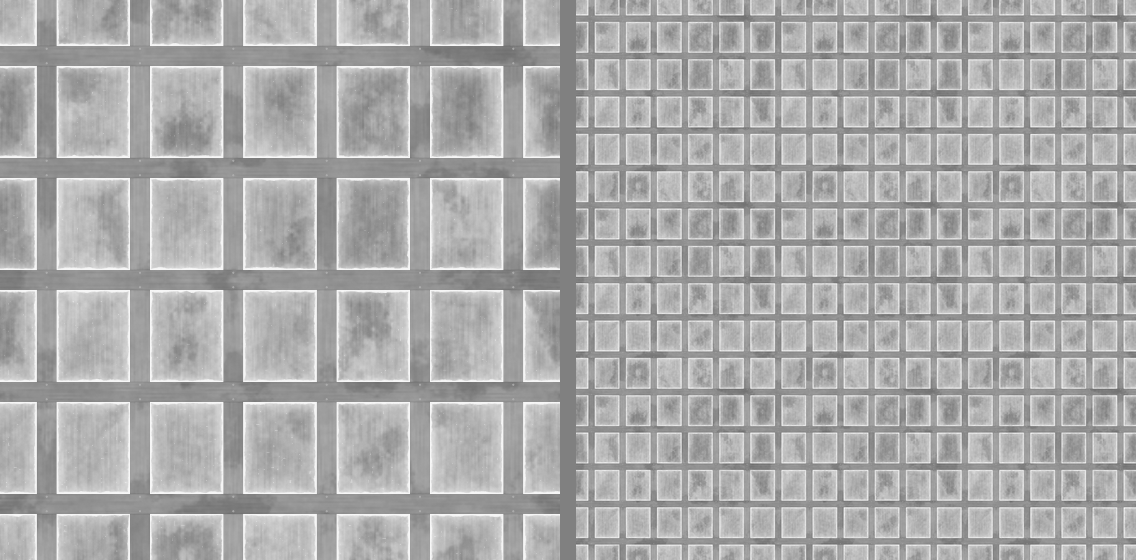
Left, the tile; right, the same tile 3 across and 3 down.
Reproduce this texture map procedurally as a three.js fragment shader.

```glsl
varying vec2 vUv;

const vec2 GRID = vec2(6.0, 5.0);      // panels across and up
const float BAR_HALF = 0.0176;         // half width of the bars
const float EDGE = 0.0009;             // edge smoothing
const float RIM_WIDTH = 0.0042;        // solid white rim of a panel
const float HALO_WIDTH = 0.0125;       // worn glow inside the rim
const float RIVET_OFFSET = 0.0130;
const float RIVET_RADIUS = 0.0019;
const float PANEL_TONE = 0.685;
const float POST_TONE = 0.625;         // vertical bars
const float RAIL_TONE = 0.570;         // horizontal bars
const float RIM_TONE = 0.975;
const float PANEL_VARIATION = 0.05;

float hash(vec2 p) {
  return fract(sin(dot(p, vec2(127.1, 311.7))) * 43758.5453);
}

// Value noise that wraps after freq cells
float noise(vec2 uv, vec2 freq, float seed) {
  vec2 p = uv * freq;
  vec2 i = floor(p);
  vec2 f = fract(p);
  f = f * f * (3.0 - 2.0 * f);
  vec2 a = mod(i, freq) + seed;
  vec2 b = mod(i + 1.0, freq) + seed;
  return mix(mix(hash(a), hash(vec2(b.x, a.y)), f.x),
             mix(hash(vec2(a.x, b.y)), hash(b), f.x), f.y);
}

float fbm(vec2 uv, vec2 freq, float seed) {
  float sum = 0.0;
  float amp = 0.5;
  for (int k = 0; k < 6; k++) {
    sum += amp * noise(uv, freq, seed + float(k) * 7.3);
    freq *= 2.0;
    amp *= 0.52;
  }
  return sum;
}

// Ragged dark blotches
float stain(vec2 uv, vec2 freq, float seed) {
  float shape = fbm(uv, freq, seed);
  float grit = noise(uv, vec2(150.0), seed + 3.0) - 0.5;
  return smoothstep(0.53, 0.67, shape + 0.06 * grit);
}

float panelTone(vec2 uv, vec2 id, float depth) {
  float grain = noise(uv, vec2(330.0, 22.0), 11.0) - 0.5;
  float streak = noise(uv, vec2(120.0, 9.0), 17.0) - 0.5;
  float cloud = fbm(uv, vec2(14.0, 11.0), 23.0) - 0.5;
  float grit = fbm(uv, vec2(90.0), 31.0) - 0.5;
  float speck = noise(uv, vec2(260.0), 37.0);

  float tone = PANEL_TONE + PANEL_VARIATION * (hash(id + 5.0) - 0.5);
  tone += 0.06 * grain + 0.045 * streak + 0.20 * cloud + 0.13 * grit;
  float dirt = stain(uv, vec2(9.0, 7.0), 41.0);
  tone -= dirt * (0.085 + 0.06 * hash(id + 9.0));
  tone += 0.09 * smoothstep(0.90, 0.99, speck);

  // Bright rim, broken up by wear towards the middle
  float worn = depth * (1.0 + 1.1 * cloud) + 0.010 * grit;
  float halo = exp(-max(worn, 0.0) / HALO_WIDTH);
  halo *= 0.80 + 0.55 * grit + 0.30 * (speck - 0.5);
  tone = mix(tone, RIM_TONE, clamp(halo * 0.80, 0.0, 1.0));
  float rim = 1.0 - smoothstep(RIM_WIDTH * 0.45, RIM_WIDTH * 1.25, depth + 0.006 * grit);
  return mix(tone, RIM_TONE, rim * 0.92);
}

float barTone(vec2 uv, float base, vec2 grainFreq, vec2 stainFreq, float seed) {
  float grain = noise(uv, grainFreq, seed) - 0.5;
  float cloud = fbm(uv, vec2(18.0), seed + 2.0) - 0.5;
  float grit = fbm(uv, vec2(110.0), seed + 4.0) - 0.5;
  float tone = base + 0.045 * grain + 0.08 * cloud + 0.05 * grit;
  return tone - 0.085 * stain(uv, stainFreq, seed + 6.0);
}

void main() {
  vec2 uv = vUv;
  vec2 cell = uv * GRID;
  vec2 fromBar = (fract(cell) - 0.5) / GRID;
  vec2 dist = abs(fromBar) - BAR_HALF;
  vec2 panelId = mod(floor(cell + 0.5), GRID);

  float tone = panelTone(uv, panelId, min(dist.x, dist.y));

  // Vertical posts
  float post = barTone(uv, POST_TONE, vec2(300.0, 18.0), vec2(12.0, 9.0), 53.0);
  post -= 0.05 * (1.0 - smoothstep(0.0, 0.0018, -dist.x));
  tone = mix(tone, post, 1.0 - smoothstep(-EDGE, EDGE, dist.x));

  // Horizontal rails lie over the posts
  float rail = barTone(uv, RAIL_TONE, vec2(18.0, 300.0), vec2(9.0, 12.0), 71.0);
  rail -= 0.04 * (1.0 - smoothstep(0.0, 0.0018, -dist.y));
  float postShade = 1.0 - smoothstep(0.0, 0.003, dist.y);
  tone -= 0.05 * postShade * step(dist.x, 0.0);
  tone = mix(tone, rail, 1.0 - smoothstep(-EDGE, EDGE, dist.y));

  // A pair of rivets at each crossing
  float rivet = length(vec2(fromBar.x, abs(fromBar.y) - RIVET_OFFSET));
  float head = 1.0 - smoothstep(RIVET_RADIUS - EDGE, RIVET_RADIUS + EDGE, rivet);
  tone = mix(tone, 0.70, 0.8 * head);

  gl_FragColor = vec4(vec3(clamp(tone, 0.0, 1.0)), 1.0);
}
```
